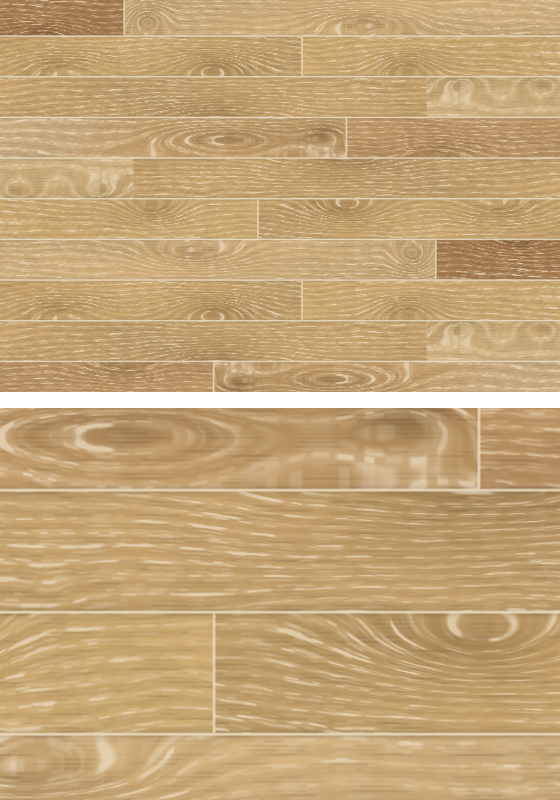
Top: the whole. Bottom: its middle third, enlarged.
Reproduce this texture procedurally as a Shadertoy shader.

```glsl
// Pale oak floor: courses of long planks with thin light joints and limed grain.
// Four board pairs run up and down the courses, some turned half round. Grain is
// a height field bent by sines and growth eyes, filled with cellular pore dashes.

const float COURSES = 9.64;   // plank heights in the canvas height
const float SPAN = 13.76;     // plank heights in the canvas width

float hash(vec2 p) {
    return fract(sin(dot(p, vec2(12.99, 78.23))) * 43758.5);
}

// Layered sines, roughly -1 to 1
float drift(vec2 p) {
    float sum = 0.0, amp = 0.5;
    for (int i = 0; i < 4; i++) {
        p = mat2(0.8, -0.6, 0.6, 0.8) * p * 1.7 + 1.3;
        sum += amp * sin(p.x + sin(p.y));
        amp *= 0.55;
    }
    return sum;
}

// One soft dash of random length and strength in each staggered cell
float dashes(vec2 p) {
    p.x += 7.0 * hash(vec2(floor(p.y), 3.0));
    vec2 cell = floor(p), f = p - cell - 0.5;
    float r = hash(cell);
    float reach = 0.2 + 0.3 * hash(cell + 5.7);
    float across = abs(f.y + 0.25 * (r - 0.5));
    return r * smoothstep(reach, reach * 0.5, abs(f.x)) * smoothstep(0.42, 0.08, across);
}

// Joint position, and left and right wood colour, of each board pair
const float joints[4] = float[4](3.05, 7.42, 10.48, 8.51);
const vec3 woods[8] = vec3[8](
    vec3(0.66, 0.49, 0.31), vec3(0.81, 0.68, 0.48),
    vec3(0.78, 0.64, 0.42), vec3(0.81, 0.67, 0.44),
    vec3(0.77, 0.63, 0.42), vec3(0.81, 0.69, 0.49),
    vec3(0.77, 0.62, 0.42), vec3(0.74, 0.58, 0.39));

// Three growth eyes per pair: along, across, length, lift
const vec4 eyes[12] = vec4[12](
    vec4(3.6, 0.55, 0.5, 0.6), vec4(8.9, 0.60, 1.3, 0.7), vec4(1.0, 0.95, 1.0, 0.4),
    vec4(5.3, 0.75, 1.0, 0.7), vec4(1.4, 0.70, 1.1, 0.6), vec4(10.0, 0.75, 0.8, 0.6),
    vec4(5.3, 0.95, 1.8, 0.5), vec4(11.3, 0.1, 0.8, 0.7), vec4(13.3, 0.1, 0.7, 0.7),
    vec4(5.5, 0.50, 1.8, 1.2), vec4(8.0, 0.35, 0.8, 0.6), vec4(10.8, 0.8, 1.2, 0.4));

void mainImage(out vec4 fragColor, in vec2 fragCoord) {
    vec2 uv = fragCoord / iResolution.xy;
    float pixel = COURSES / iResolution.y;

    // Course and board pair, counted from the top
    float y = (1.0 - uv.y) * COURSES + 0.113;
    float course = floor(y);
    vec2 p = vec2(uv.x * SPAN, y - course);
    int pair = int(3.0 - abs(3.0 - mod(course, 6.0)));
    if ((course > 3.5 && course < 6.5) || course > 8.5) p = vec2(SPAN, 1.0) - p;

    float joint = joints[pair];
    bool rightSide = p.x > joint;
    int plank = pair * 2 + (rightSide ? 1 : 0);
    vec2 seeded = p + vec2(float(plank) * 31.0, 0.0);

    // Grain height: level lines, bent by drift and lifted around the eyes
    float height = p.y + 0.22 * drift(seeded * vec2(0.35, 0.9))
                 + 0.02 * drift(seeded * vec2(2.5, 2.0));
    float knot = 0.0;
    for (int i = 0; i < 3; i++) {
        vec4 eye = eyes[pair * 3 + i];
        if ((eye.x > joint) != rightSide) continue;
        vec2 d = (p - eye.xy) / vec2(eye.z, 0.4);
        float bump = exp(-dot(d, d));
        height += eye.w * bump;
        knot += bump;
    }

    // Growth rings, broader on the two boldly figured planks
    bool bold = plank == 5 || plank == 6;
    float rings = bold ? 4.3 : 7.0;
    float ring = 0.5 + 0.5 * cos(6.2832 * height * rings);
    float early = ring * ring * ring;

    // Wood tone, fibres and darker hearts
    vec3 wood = woods[plank];
    wood *= 1.0 + 0.05 * drift(seeded * vec2(0.4, 1.3) + 9.0);
    wood *= 1.0 - 0.05 * (1.0 - ring) - 0.09 * dashes(seeded * vec2(1.3, 27.0));
    wood *= 1.0 - vec3(0.05, 0.07, 0.10) * knot - 0.07 * pow(knot, 6.0);
    if (plank == 6) wood += vec3(0.05, 0.07, 0.09) * smoothstep(4.0, 1.0, p.x);

    // Limed pores, gathered in the early wood
    float pores = dashes(vec2(seeded.x * 2.2, height * rings * 2.6));
    pores += 0.7 * dashes(vec2(seeded.x * 5.0 + 4.0, height * rings * 3.7 + 40.0));
    float patchy = 0.75 + 0.35 * drift(seeded * vec2(1.1, 1.7) + 4.0);
    float lime = pores * mix(0.35, 1.15, early) + (bold ? 0.3 : 0.16) * early;
    wood = mix(wood, vec3(0.91, 0.84, 0.73), clamp(lime * patchy, 0.0, 0.8));

    // Joints with a faint shaded edge; the second-last pair is butted tightly
    float course_gap = min(p.y, 1.0 - p.y);
    float end_gap = abs(p.x - joint);
    float end_strength = pair == 2 ? 0.12 : 0.8;
    wood *= 1.0 - 0.10 * smoothstep(0.07, 0.0, course_gap);
    float line = 0.85 * (1.0 - smoothstep(0.0, 0.013 + pixel, course_gap));
    line = max(line, end_strength * (1.0 - smoothstep(0.0, 0.013 + pixel, end_gap)));
    wood = mix(wood, vec3(0.94, 0.88, 0.78), line);

    fragColor = vec4(wood, 1.0);
}
```
